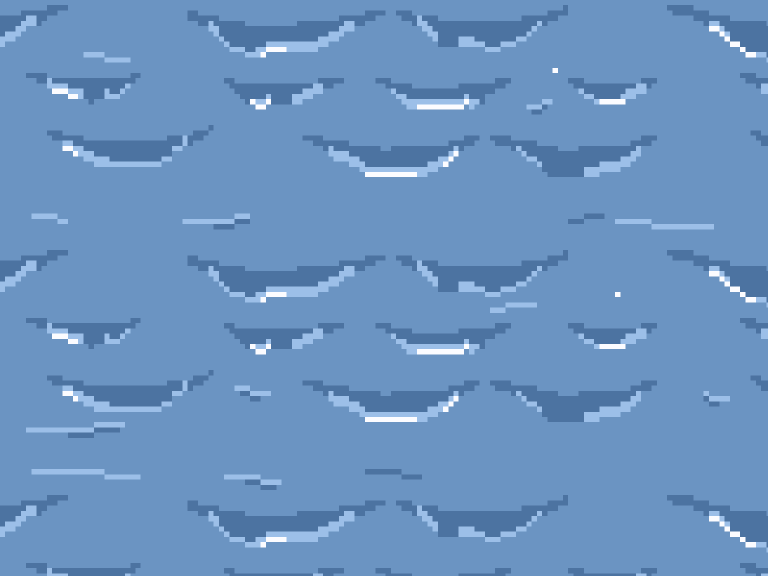
A WebGL 1 fragment shader for this texture:

```glsl
precision highp float;
uniform vec2 u_resolution;

#define BLOCKS_HIGH 110.5
#define ROW_PITCH 23.5
#define LARGE_PITCH 49.0
#define SMALL_PITCH 37.0
#define DASH_CELL vec2(29.0, 7.8)
#define DASH_CHANCE 0.75
#define DOT_CELL vec2(30.0, 29.0)
#define DOT_CHANCE 0.6
#define WATER vec3(0.42, 0.58, 0.76)
#define SHADE vec3(0.30, 0.45, 0.63)
#define GLINT vec3(0.61, 0.75, 0.91)
#define FOAM vec3(0.99, 0.99, 1.0)

float hash(vec2 p) {
  vec3 q = fract(vec3(p.xyx + 17.0) * 0.1031);
  q += dot(q, q.yzx + 33.33);
  return fract((q.x + q.y) * q.z);
}

// Crest sharing the grid cell of a block: centre x, top y, half width, depth
vec4 crestBox(vec2 block, float small, out vec2 id) {
  float row = floor(block.y / ROW_PITCH);
  float odd = mod(row, 2.0);
  float pitch = mix(LARGE_PITCH, SMALL_PITCH, small);
  float shift = mix(mix(22.5, 5.5, odd), 8.0, small);
  float column = floor((block.x + shift) / pitch);
  id = vec2(column, odd + 40.0 * small);
  float size = hash(id + 3.1);
  float halfWidth = mix(mix(15.5, 23.0, size), mix(8.0, 13.5, size), small);
  float slack = pitch - 2.0 * halfWidth;
  float centre = (column + 0.5) * pitch - shift + (hash(id + 7.7) - 0.5) * slack;
  float top = floor(row * ROW_PITCH + mix(1.5, 14.5, small) + 1.5 * hash(id + 11.3));
  float depth = halfWidth * mix(0.38, 0.5, hash(id + 19.9));
  // Small crests skip every other row
  return vec4(centre, top, mix(halfWidth, -10.0, small * odd), depth);
}

// Dark sagging crest with a broken bright lower rim
void paintCrest(vec2 block, float small, inout vec3 color) {
  vec2 id;
  vec4 box = crestBox(block, small, id);
  float u = (block.x - box.x) / max(box.z, 0.01);
  if (box.z < 0.0 || abs(u) >= 1.0) return;
  u += (hash(id + 23.0) - 0.5) * 0.4 * (1.0 - u * u);
  float arm = abs(u);
  float jag = hash(vec2(floor(block.x / 3.0), id.y + 5.0)) - 0.5;
  float top = box.y + box.w * 0.42 * (1.0 - arm * arm) + 0.4 * jag;
  float thickness = 1.3 + box.w * 0.58 * (1.0 - smoothstep(0.3, 1.0, arm));
  float bottom = floor(top + thickness + 0.7 * jag);
  float fromBottom = bottom - 1.0 - block.y;
  if (block.y < floor(top) || fromBottom < 0.0) return;
  color = SHADE;

  // Rim of glints, with foam runs along its lowest blocks
  float rim = 1.0 + step(0.45, hash(vec2(floor(block.x / 7.0), id.x + 31.0)));
  float broken = hash(vec2(floor(block.x / 4.0), id.y + 61.0));
  if (arm < 0.75 && fromBottom < rim && broken > 0.16) {
    float foamRun = hash(vec2(floor(block.x / 5.0), id.x + 83.0));
    float foamLevel = mix(0.35, 0.75, hash(id + 29.0));
    color = (fromBottom < 1.0 && foamRun > foamLevel) ? FOAM : GLINT;
  }
}

bool clearOfCrest(vec2 block, float small) {
  vec2 id;
  vec4 box = crestBox(block, small, id);
  return abs(block.x - box.x) > box.z + 2.0
    || block.y < box.y - 2.0 || block.y > box.y + box.w + 3.0;
}

bool openWater(vec2 block) {
  return clearOfCrest(block, 0.0) && clearOfCrest(block, 1.0);
}

// Short stepped ripple, sometimes with a shadow under it
void paintDash(vec2 block, inout vec3 color) {
  vec2 id = floor(block / DASH_CELL);
  if (hash(id + 101.0) > DASH_CHANCE) return;
  float size = hash(id + 107.0);
  float reach = mix(2.5, 11.0, size * size);
  vec2 jitter = vec2(hash(id + 113.0), hash(id + 127.0)) - 0.5;
  vec2 centre = (id + 0.5) * DASH_CELL + jitter * vec2(DASH_CELL.x - 2.0 * reach, 3.0);
  centre = floor(centre);
  vec2 span = vec2(reach, 0.0);
  if (!openWater(centre - span) || !openWater(centre + span)) return;
  vec2 q = block - centre;
  float bend = (hash(id + 131.0) - 0.5) * reach;
  float slope = hash(id + 137.0) < 0.75 ? 1.0 : -1.0;
  float level = slope * step(bend, q.x);
  float kind = hash(id + 139.0);
  if (abs(q.x) < reach && q.y == level) color = kind < 0.1 ? SHADE : GLINT;
  if (kind > 0.5 && abs(q.x - bend) < reach * 0.55 && q.y == level + 1.0) color = SHADE;
}

// Lone sparkles, one block each
void paintDot(vec2 block, inout vec3 color) {
  vec2 id = floor(block / DOT_CELL);
  vec2 spot = floor((id + vec2(hash(id + 151.0), hash(id + 157.0))) * DOT_CELL);
  if (block == spot && hash(id + 163.0) < DOT_CHANCE && openWater(spot)) color = FOAM;
}

vec3 sea(vec2 position) {
  vec2 block = floor(vec2(position.x, u_resolution.y - position.y) / u_resolution.y * BLOCKS_HIGH);
  vec3 color = WATER;
  paintDash(block, color);
  paintDot(block, color);
  paintCrest(block, 0.0, color);
  paintCrest(block, 1.0, color);
  return color;
}

void main() {
  // Four samples soften the block edges
  vec3 total = vec3(0.0);
  for (int i = 0; i < 4; i++) {
    float n = float(i);
    total += sea(gl_FragCoord.xy + vec2(mod(n, 2.0), floor(n / 2.0)) * 0.5 - 0.25);
  }
  gl_FragColor = vec4(total / 4.0, 1.0);
}
```
